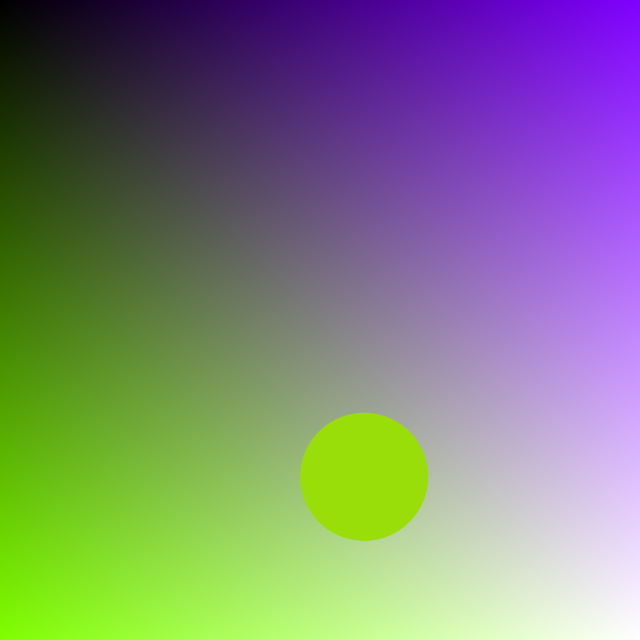
Reproduce this background procedurally as a three.js fragment shader.

```glsl
varying vec2 vUv;

const vec3 RIGHTWARD_VIOLET = vec3(0.5, 0.0, 1.0);
const vec3 DOWNWARD_LIME = vec3(0.5, 1.0, 0.0);
const vec3 DISC_COLOR = vec3(0.6, 0.87, 0.03);
const vec2 DISC_CENTER = vec2(0.569, 0.255);
const float DISC_RADIUS = 0.1;
const float EDGE_SOFTNESS = 0.001;

// Two additive ramps: black at top left, white at bottom right
vec3 cornerGradient(vec2 uv) {
  return uv.x * RIGHTWARD_VIOLET + (1.0 - uv.y) * DOWNWARD_LIME;
}

// Signed distance, negative inside
float circleDistance(vec2 point, vec2 center, float radius) {
  return length(point - center) - radius;
}

void main() {
  vec3 color = cornerGradient(vUv);

  // Flat disc with a smoothed rim
  float disc = circleDistance(vUv, DISC_CENTER, DISC_RADIUS);
  float coverage = 1.0 - smoothstep(-EDGE_SOFTNESS, EDGE_SOFTNESS, disc);
  color = mix(color, DISC_COLOR, coverage);

  gl_FragColor = vec4(color, 1.0);
}
```
